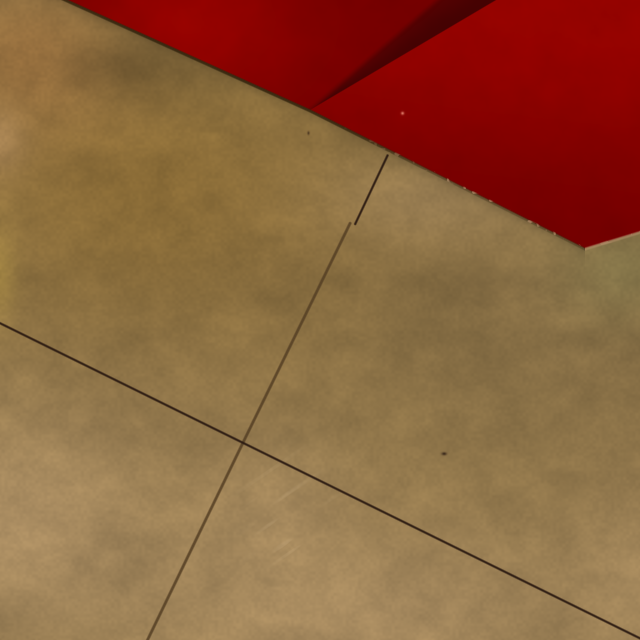
This texture is drawn by a Shadertoy shader. Its source:

```glsl
// Mottled stone floor tiles with dark joints, below a folded red panel.
#define STONE vec3(0.555, 0.455, 0.285)
#define OCHRE vec3(0.535, 0.415, 0.205)
#define SAND vec3(0.665, 0.550, 0.385)
#define RED_LIGHT vec3(0.585, 0.010, 0.000)
#define RED_DEEP vec3(0.450, 0.000, 0.000)
#define FOLD_DARK vec3(0.270, 0.008, 0.008)
#define JOINT_DARK vec3(0.170, 0.105, 0.070)
#define JOINT_BROWN vec3(0.330, 0.245, 0.140)
#define MOTTLE 0.085
#define GRAIN 0.025

float hash(vec2 p) {
    vec3 q = fract(vec3(p.xyx) * 0.1031);
    q += dot(q, q.yzx + 33.33);
    return fract((q.x + q.y) * q.z);
}

float noise(vec2 p) {
    vec2 i = floor(p), f = fract(p);
    f = f * f * (3.0 - 2.0 * f);
    return mix(mix(hash(i), hash(i + vec2(1, 0)), f.x),
               mix(hash(i + vec2(0, 1)), hash(i + vec2(1, 1)), f.x), f.y);
}

float fbm(vec2 p) {
    float sum = 0.0, amp = 0.5;
    for (int i = 0; i < 5; i++) {
        sum += amp * noise(p);
        p = mat2(1.6, 1.2, -1.2, 1.6) * p + 7.3;
        amp *= 0.5;
    }
    return sum;
}

float glow(vec2 p, vec2 centre, vec2 radius) {
    vec2 d = (p - centre) / radius;
    return exp(-dot(d, d));
}

float segmentDist(vec2 p, vec2 a, vec2 b) {
    vec2 d = b - a;
    return length(p - a - d * clamp(dot(p - a, d) / dot(d, d), 0.0, 1.0));
}

// Height of the line through a and b at x.
float lineAt(float x, vec2 a, vec2 b) {
    return mix(a.y, b.y, (x - a.x) / (b.x - a.x));
}

float stroke(float d, float halfWidth, float aa) {
    return 1.0 - smoothstep(halfWidth - aa, halfWidth + aa, d);
}

vec3 floorColour(vec2 p) {
    vec3 c = STONE;
    // Broad light and stain
    c = mix(c, OCHRE, 0.9 * glow(p, vec2(0.22, 0.72), vec2(0.38, 0.26)));
    c = mix(c, SAND, 0.85 * glow(p, vec2(0.02, 0.18), vec2(0.27, 0.20)));
    c = mix(c, SAND, 0.80 * glow(p, vec2(0.55, 0.03), vec2(0.40, 0.16)));
    c = mix(c, SAND, 0.50 * glow(p, vec2(0.43, 0.20), vec2(0.12, 0.12)));
    c = mix(c, SAND, 0.50 * glow(p, vec2(1.00, 0.08), vec2(0.12, 0.15)));
    c = mix(c, SAND, 0.45 * glow(p, vec2(0.66, 0.69), vec2(0.15, 0.07)));
    c = mix(c, vec3(0.62, 0.45, 0.25), 0.8 * glow(p, vec2(0.04, 0.91), vec2(0.14, 0.12)));
    c = mix(c, vec3(0.70, 0.55, 0.36), 0.7 * glow(p, vec2(0.0, 0.78), vec2(0.04, 0.05)));
    c = mix(c, vec3(0.68, 0.56, 0.27), 0.6 * glow(p, vec2(0.0, 0.57), vec2(0.025, 0.07)));
    c = mix(c, vec3(0.53, 0.48, 0.30), 0.7 * glow(p, vec2(0.98, 0.58), vec2(0.10, 0.08)));
    c *= 1.0 - 0.22 * glow(p, vec2(0.21, 0.90), vec2(0.10, 0.05));
    c *= 1.0 - 0.08 * glow(p, vec2(0.78, 0.46), vec2(0.22, 0.14));
    // Mottling and fine grain
    c *= 1.0 + 2.0 * MOTTLE * (fbm(p * vec2(6.0, 9.0)) - 0.48);
    c *= 1.0 + 2.0 * MOTTLE * (fbm(p * vec2(24.0, 32.0) + 20.0) - 0.48);
    c *= 1.0 + 2.0 * GRAIN * (noise(p * 210.0) - 0.5);
    // Pale scuffs
    vec2 s = mat2(0.82, -0.57, 0.57, 0.82) * p;
    float scuff = smoothstep(0.62, 0.95, noise(s * vec2(18.0, 130.0)));
    return c + 0.07 * scuff * glow(p, vec2(0.46, 0.20), vec2(0.06, 0.07));
}

vec3 panelColour(vec2 p, vec2 tip, float aa) {
    float lower = lineAt(p.x, tip, vec2(0.775, 1.0));
    float upper = lineAt(p.x, tip, vec2(0.684, 1.0));
    vec3 left = mix(RED_DEEP, RED_LIGHT, glow(p, vec2(0.30, 0.97), vec2(0.18, 0.14)));
    float lit = smoothstep(0.62, 0.98, p.y + 0.12 * (p.x - 0.8));
    vec3 right = mix(RED_DEEP, RED_LIGHT, lit);
    vec3 fold = mix(FOLD_DARK, RED_DEEP, 0.3 * smoothstep(lower, upper, p.y));
    float above = smoothstep(-aa, aa, p.y - lower);
    vec3 c = mix(fold, left, smoothstep(-0.008, 0.008, p.y - upper));
    c = mix(right, c, above);
    return c * (0.96 + 0.08 * fbm(p * 28.0));
}

void mainImage(out vec4 fragColor, in vec2 fragCoord) {
    vec2 p = fragCoord / iResolution.xy;
    float aa = 1.0 / iResolution.y;
    vec2 tip = vec2(0.484, 0.828), corner = vec2(0.914, 0.612), cross = vec2(0.380, 0.309);
    vec3 c = floorColour(p);

    // Tile joints
    float brown = min(segmentDist(p, vec2(0.547, 0.651), cross), segmentDist(p, cross, vec2(0.230, -0.001)));
    float dark = min(segmentDist(p, vec2(0.0, 0.495), vec2(1.0, 0.0026)),
                     segmentDist(p, vec2(0.6055, 0.757), vec2(0.555, 0.650)));
    c = mix(c, JOINT_BROWN, 0.85 * stroke(brown, 0.0022, aa));
    c = mix(c, JOINT_DARK, 0.95 * stroke(dark, 0.0017, aa));

    // Small floor marks
    c = mix(c, JOINT_DARK, 0.8 * glow(p, vec2(0.694, 0.291), vec2(0.004, 0.0025)));
    c = mix(c, JOINT_DARK, 0.6 * glow(p, vec2(0.482, 0.792), vec2(0.002, 0.003)));

    // Panel with a grimy rim along its foot
    float foot = min(lineAt(p.x, vec2(0.104, 1.0), tip), lineAt(p.x, tip, corner));
    float side = lineAt(p.x, corner, vec2(1.0, 0.638));
    float d = (p.y - max(foot, side)) * 0.9;
    float onFoot = step(side, foot);
    float worn = smoothstep(0.50, 0.72, p.x);
    c *= 1.0 - 0.22 * onFoot * exp(-abs(d) * 120.0);
    c = mix(c, panelColour(p, tip, aa), smoothstep(-aa, aa, d));
    float rim = stroke(abs(d + 0.001), 0.0022, aa);
    c = mix(c, vec3(0.20, 0.14, 0.05), rim * onFoot * mix(0.85, 0.35, worn));
    float fleck = smoothstep(0.65, 0.9, noise(p * 150.0));
    c = mix(c, vec3(0.72, 0.56, 0.42), rim * worn * max(0.7 * fleck, 0.5 * (1.0 - onFoot)));
    c = mix(c, vec3(0.85, 0.45, 0.38), glow(p, vec2(0.629, 0.823), vec2(0.0025)));
    fragColor = vec4(clamp(c, 0.0, 1.0), 1.0);
}
```
